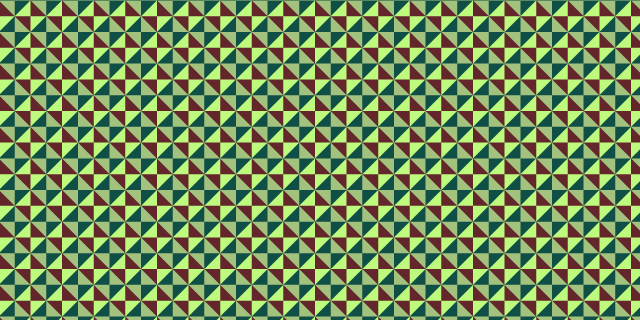
Write a WebGL 1 fragment shader that draws this pattern.

```glsl
precision highp float;

uniform vec2 u_resolution;

const float CELLS_DOWN = 20.25;              // square cells per canvas height
const vec2 GRID_SHIFT = vec2(0.07, -0.225);  // grid offset, in cells
const int SAMPLES = 4;                       // smoothing samples per axis

const vec3 SAGE = vec3(0.64, 0.76, 0.49);
const vec3 TEAL = vec3(0.06, 0.31, 0.27);
const vec3 LIME = vec3(0.74, 0.98, 0.49);
const vec3 MAROON = vec3(0.39, 0.15, 0.17);

// Pinwheels: squares split by alternating diagonals, light always beside dark
vec3 pinwheels(vec2 p) {
  vec2 cell = floor(p);
  vec2 local = fract(p);
  float falling = mod(cell.x + cell.y, 2.0);
  float oddRow = mod(cell.y, 2.0);

  // Upper half of the square; the light half swaps sides on alternate rows
  float aboveRising = step(local.x, local.y);
  float aboveFalling = step(1.0, local.x + local.y);
  float risingLight = abs(aboveRising - oddRow);
  float fallingLight = abs(aboveFalling - (1.0 - oddRow));

  vec3 risingColor = mix(TEAL, LIME, risingLight);
  vec3 fallingColor = mix(MAROON, SAGE, fallingLight);
  return mix(risingColor, fallingColor, step(0.5, falling));
}

void main() {
  float cellsPerPixel = CELLS_DOWN / u_resolution.y;
  vec2 corner = gl_FragCoord.xy - 0.5;
  vec3 color = vec3(0.0);

  // Average a grid of samples to smooth every edge
  for (int j = 0; j < SAMPLES; j++) {
    for (int i = 0; i < SAMPLES; i++) {
      vec2 offset = (vec2(float(i), float(j)) + 0.5) / float(SAMPLES);
      color += pinwheels((corner + offset) * cellsPerPixel + GRID_SHIFT);
    }
  }
  color /= float(SAMPLES * SAMPLES);

  gl_FragColor = vec4(color, 1.0);
}
```
